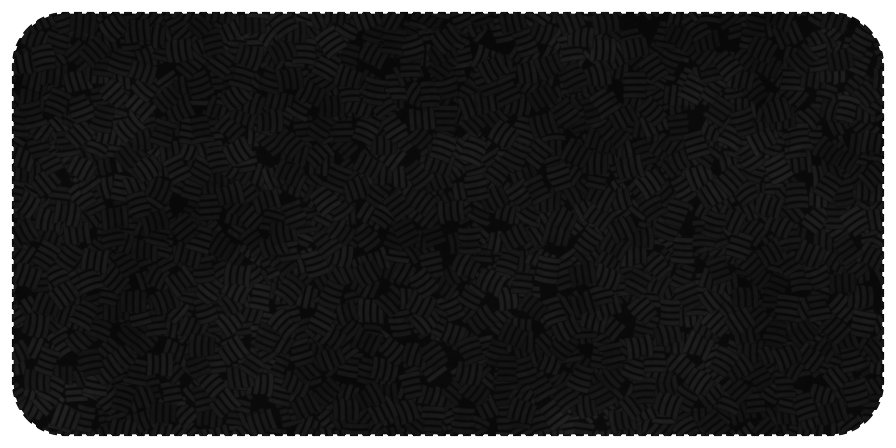
A WebGL 1 fragment shader for this texture:

```glsl
precision highp float;
// Draws a black rounded panel with a stitched rim, covered in cross-hatched brush patches.
uniform vec2 u_resolution;

const vec3 PAPER = vec3(1.0);
const float GAP_TONE = 0.035;
const float CELL_SIZE = 0.05;
const float STROKE_PITCH = 0.31;

float hash(vec2 p) {
  vec3 q = fract(p.xyx * vec3(0.1031, 0.1030, 0.0973));
  q += dot(q, q.yzx + 33.33);
  return fract((q.x + q.y) * q.z);
}

float valueNoise(vec2 p) {
  vec2 cell = floor(p);
  vec2 f = fract(p);
  f = f * f * (3.0 - 2.0 * f);
  float low = mix(hash(cell), hash(cell + vec2(1.0, 0.0)), f.x);
  float high = mix(hash(cell + vec2(0.0, 1.0)), hash(cell + 1.0), f.x);
  return mix(low, high, f.y);
}

float roundedBox(vec2 p, vec2 halfSize, float radius) {
  vec2 q = abs(p) - halfSize + radius;
  return length(max(q, 0.0)) + min(max(q.x, q.y), 0.0) - radius;
}

vec2 rotate(vec2 p, float angle) {
  float c = cos(angle);
  float s = sin(angle);
  return vec2(c * p.x + s * p.y, c * p.y - s * p.x);
}

// Parallel strokes in one patch: x holds the tone, y the coverage.
vec2 hatchPatch(vec2 p, vec2 seed) {
  p = rotate(p, hash(seed + 7.1) * 3.14159);
  p.y += (hash(seed + 2.7) - 0.5) * 0.5 * p.x * p.x;
  float row = floor(p.y / STROKE_PITCH);
  float across = abs(fract(p.y / STROKE_PITCH) - 0.5);
  float random = hash(seed * 3.0 + row * 5.3);
  float reach = mix(0.46, 0.62, random);
  float body = 1.0 - smoothstep(0.16, 0.48, across);
  float ends = 1.0 - smoothstep(reach - 0.14, reach, abs(p.x));
  float peak = mix(0.070, 0.112, 0.6 * hash(seed + 4.9) + 0.4 * random);
  float tone = mix(GAP_TONE, peak, body * ends);
  float coverage = ends * (1.0 - smoothstep(0.54, 0.64, abs(p.y)));
  return vec2(tone, coverage);
}

// Lays one scattered layer of patches over the tone below it.
float hatchLayer(vec2 p, float below, float density, float layer) {
  vec2 home = floor(p);
  float tone = below;
  for (int j = -1; j <= 1; j++) {
    for (int i = -1; i <= 1; i++) {
      vec2 cell = home + vec2(float(i), float(j));
      vec2 seed = cell + layer * 71.0;
      vec2 jitter = vec2(hash(seed + 1.3), hash(seed + 9.7)) - 0.5;
      vec2 patchInfo = hatchPatch(p - cell - 0.5 - 0.8 * jitter, seed);
      float present = step(hash(seed + 15.1), density);
      tone = mix(tone, patchInfo.x, patchInfo.y * present);
    }
  }
  return tone;
}

float hatching(vec2 p) {
  vec2 grid = p / CELL_SIZE + 40.0;
  float tone = hatchLayer(grid, GAP_TONE, 1.0, 1.0);
  tone = hatchLayer(rotate(grid, 0.7) + 90.0, tone, 0.6, 2.0);
  float shade = mix(0.85, 1.2, valueNoise(p * 7.0 + 20.0));
  float streak = mix(0.93, 1.07, valueNoise(p * 110.0 + 300.0));
  return tone * shade * streak;
}

// Small evenly spaced notches along the straight sides.
float rimNotch(vec2 p, vec2 halfSize) {
  vec2 fromEdge = halfSize - abs(p);
  float along = fromEdge.x < fromEdge.y ? p.y : p.x;
  float wave = abs(fract(along / 0.028) - 0.5);
  return smoothstep(0.28, 0.36, wave);
}

void main() {
  vec2 p = (gl_FragCoord.xy - 0.5 * u_resolution) / u_resolution.y;
  float pixel = 1.0 / u_resolution.y;
  vec2 halfSize = vec2(0.5 * u_resolution.x / u_resolution.y, 0.5) - 0.0265;
  float edge = roundedBox(p, halfSize, 0.12);
  edge += 0.004 * rimNotch(p, halfSize);
  float panel = 1.0 - smoothstep(-0.6 * pixel, 0.6 * pixel, edge);
  gl_FragColor = vec4(mix(PAPER, vec3(hatching(p)), panel), 1.0);
}
```
